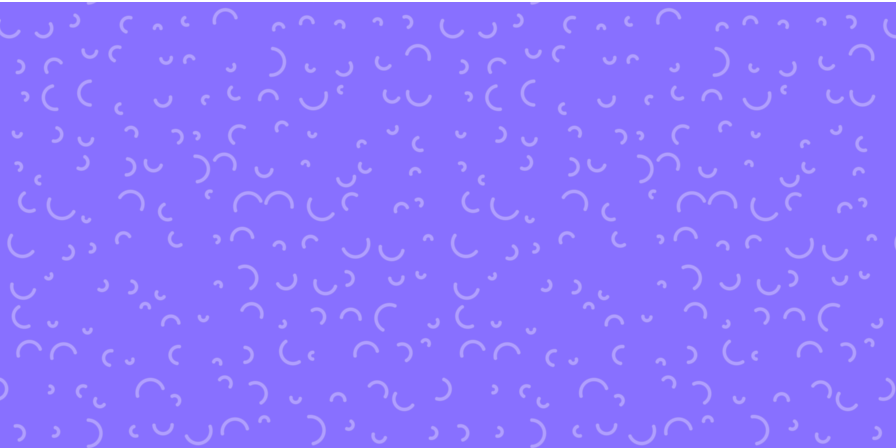
Write a Shadertoy shader that draws this pattern.

```glsl
// Scattered pale half-circle strokes of mixed sizes on a violet ground, below
// a thin white top border. One arc sits in each cell of a staggered grid that
// wraps into a square tile; a hash picks its place, radius and direction.

const vec3 GROUND = vec3(0.533, 0.440, 1.0);
const vec3 STROKE = vec3(0.690, 0.622, 1.0);
const vec3 BORDER = vec3(1.0);
const float RIM_DULL = 0.025;      // blue lost along the stroke edges

// Lengths are in canvas heights.
const float CELL          = 0.0825;  // grid spacing
const float TILE_CELLS    = 12.0;    // cells before the layout repeats
const float RADIUS_MIN    = 0.0070;
const float RADIUS_MAX    = 0.0310;
const float SIZE_BIAS     = 1.5;     // above 1 favours small arcs
const float HALF_WIDTH    = 0.0039;  // half the stroke thickness
const float HALF_SWEEP    = 1.52;    // half the arc angle, in radians
const float TILT          = 1.3;     // spread around the four main directions
const float JITTER        = 0.46;    // room for scatter, in cells
const float BORDER_HEIGHT = 0.0045;
const float EDGE_PIXELS   = 1.0;     // softness of the edges

const float QUARTER_TURN = 1.5707963;

// Integer hash: three random values in 0..1 for a cell and a seed.
vec3 hash3(vec2 cell, uint seed) {
    uvec3 v = uvec3(uvec2(cell), seed) * 1664525u + 1013904223u;
    v.x += v.y * v.z; v.y += v.z * v.x; v.z += v.x * v.y;
    v ^= v >> 16u;
    v.x += v.y * v.z; v.y += v.z * v.x; v.z += v.x * v.y;
    return vec3(v >> 8u) / 16777216.0;
}

// Distance to a round-capped arc centred on the +y axis.
float arcDistance(vec2 p, float radius) {
    p.x = abs(p.x);
    vec2 tip = vec2(sin(HALF_SWEEP), cos(HALF_SWEEP));
    float d = tip.y * p.x > tip.x * p.y ? length(p - tip * radius)
                                        : abs(length(p) - radius);
    return d - HALF_WIDTH;
}

// Distance to the arc that belongs to one cell.
float cellArc(vec2 p, vec2 cell, float rowShift) {
    vec2 wrapped = mod(cell, TILE_CELLS);
    vec3 place = hash3(wrapped, 1u);
    vec3 turn = hash3(wrapped, 2u);

    float radius = mix(RADIUS_MIN, RADIUS_MAX, pow(place.z, SIZE_BIAS));
    float reach = JITTER - radius / CELL;   // keeps the arc inside its cell
    vec2 centre = cell + 0.5 + (place.xy * 2.0 - 1.0) * reach;
    centre.x += rowShift;

    float angle = floor(turn.x * 4.0) * QUARTER_TURN + (turn.y - 0.5) * TILT;
    float c = cos(angle), s = sin(angle);
    return arcDistance(mat2(c, -s, s, c) * (p - centre * CELL), radius);
}

void mainImage(out vec4 fragColor, in vec2 fragCoord) {
    vec2 p = fragCoord / iResolution.y;
    float edge = EDGE_PIXELS / iResolution.y;

    // Nearest arc among the neighbouring cells, each row shifted sideways.
    float d = 1.0;
    for (int j = -1; j <= 1; j++) {
        float row = floor(p.y / CELL) + float(j);
        float rowShift = hash3(vec2(mod(row, TILE_CELLS), 0.0), 3u).x;
        float column = floor(p.x / CELL - rowShift);
        for (int i = -1; i <= 1; i++) {
            d = min(d, cellArc(p, vec2(column + float(i), row), rowShift));
        }
    }

    // Strokes with a slightly duller rim.
    float ink = 1.0 - smoothstep(-edge, edge, d);
    vec3 color = mix(GROUND, STROKE, ink);
    color.b -= RIM_DULL * 4.0 * ink * (1.0 - ink);

    // Border along the top.
    float borderStart = 1.0 - BORDER_HEIGHT;
    float border = smoothstep(-0.5 * edge, 0.5 * edge, p.y - borderStart);
    fragColor = vec4(mix(color, BORDER, border), 1.0);
}
```
